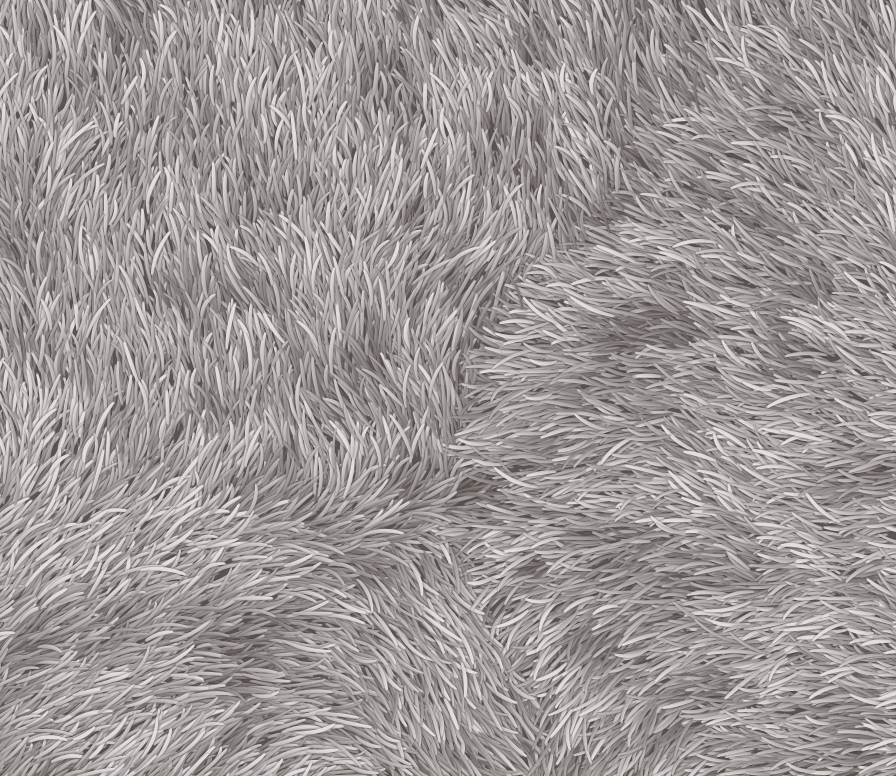
Write a WebGL 2 fragment shader that draws this texture.

```glsl
#version 300 es
precision highp float;
// Shaggy grey pile: many thin bent fibres, painted from deep to top layers.
// Each layer scatters one fibre per grid cell; a combed flow field with a
// parting sets the direction, and tuft noise sets clumps, gaps and tone.

uniform vec2 u_resolution;
out vec4 fragColor;

const int   LAYERS      = 22;
const float CELL        = 0.036;   // grid pitch, also the longest reach
const float HALF_MIN    = 0.017;   // half length of a fibre
const float HALF_MAX    = 0.034;
const float HALF_WIDTH  = 0.0021;
const float BEND        = 0.006;
const float STRAY       = 0.42;    // angle spread of single fibres
const float TUFT_SWING  = 0.75;    // angle spread of whole tufts
const float TUFT_FREQ   = 19.0;
const float ROW_PITCH   = 0.075;
const float SHADOW      = 0.30;
const vec3  ROOT_COLOR  = vec3(0.31, 0.28, 0.27);
const vec3  TIP_COLOR   = vec3(0.89, 0.875, 0.875);

// Integer hash giving three values in 0..1
vec3 hash3(ivec3 cell) {
    uvec3 v = uvec3(cell) * 1664525u + 1013904223u;
    v.x += v.y * v.z; v.y += v.z * v.x; v.z += v.x * v.y;
    v ^= v >> 16u;
    v.x += v.y * v.z; v.y += v.z * v.x; v.z += v.x * v.y;
    return vec3(v >> 8u) / 16777216.0;
}

// Two independent smooth noises in 0..1
vec2 noise2(vec2 p, int seed) {
    ivec2 i = ivec2(floor(p));
    vec2 f = fract(p);
    f = f * f * (3.0 - 2.0 * f);
    vec2 a = hash3(ivec3(i, seed)).xy;
    vec2 b = hash3(ivec3(i + ivec2(1, 0), seed)).xy;
    vec2 c = hash3(ivec3(i + ivec2(0, 1), seed)).xy;
    vec2 d = hash3(ivec3(i + ivec2(1, 1), seed)).xy;
    return mix(mix(a, b, f.x), mix(c, d, f.x), f.y);
}

// Signed distance in x from the parting between both combed areas
float parting(vec2 p) {
    float seam = 0.60 + 0.21 * smoothstep(0.53, 0.80, p.y)
               + 0.10 * (1.0 - smoothstep(0.0, 0.32, p.y));
    return p.x - seam;
}

// Direction, as an angle, from root to tip
float combAngle(vec2 p, float side) {
    if (side > 0.0) {
        float nearSeam = 60.0 - 130.0 * p.y;
        float fan = 15.0 - 72.0 * p.y;
        return radians(180.0 + mix(nearSeam, fan, smoothstep(0.74, 0.96, p.x)));
    }
    float upright = 97.0 + 14.0 * sin(p.x * 13.0 + p.y * 5.0);
    float swept = mix(24.0, -58.0, smoothstep(0.34, 0.56, p.x));
    float rise = smoothstep(0.27, 0.50, p.y + 0.12 * (p.x - 0.3));
    return radians(mix(swept, upright, rise));
}

void main() {
    vec2 p = gl_FragCoord.xy / u_resolution.y;
    float pixel = 1.0 / u_resolution.y;
    float tone = 0.08;

    for (int layer = 0; layer < LAYERS; layer++) {
        float depth = float(layer) / float(LAYERS - 1);
        vec2 shift = hash3(ivec3(layer, 71, 5)).xy;
        ivec2 home = ivec2(floor(p / CELL + shift));

        for (int k = 0; k < 9; k++) {
            ivec2 cell = home + ivec2(k % 3 - 1, k / 3 - 1);
            vec3 place = hash3(ivec3(cell, layer));
            vec2 center = (vec2(cell) + place.xy - shift) * CELL;
            vec2 d = p - center;
            float halfLen = mix(HALF_MIN, HALF_MAX, place.z);
            if (dot(d, d) > halfLen * halfLen) continue;

            // Combing, tufts and personal strays
            vec3 look = hash3(ivec3(cell, layer + 100));
            vec2 tuft = noise2(center * TUFT_FREQ, 300);
            vec2 broad = noise2(center * 6.0, 400);
            float side = parting(center) + 0.05 * (tuft.y - 0.5);
            float angle = combAngle(center, side)
                        + TUFT_SWING * (tuft.x - 0.5) + 0.6 * (broad.x - 0.5)
                        + STRAY * (look.x + look.y - 1.0) * (0.8 + 0.7 * depth);
            vec2 along = vec2(cos(angle), sin(angle));

            // Bent, tapered strand
            float u = dot(d, along) / halfLen;
            float v = dot(d, vec2(-along.y, along.x));
            v -= BEND * (look.y - 0.5) * 2.0 * (u * u - 0.3);
            float width = HALF_WIDTH * (0.75 + 0.5 * look.z) * (1.0 - 0.45 * u * u);
            float ends = 1.0 - smoothstep(0.86, 1.0, abs(u));
            float cover = clamp((width - abs(v)) / pixel + 0.5, 0.0, 1.0) * ends;
            float shade = 1.0 - smoothstep(width, width * 2.6, abs(v));

            // Tone: light tips, dark roots, gaps and parting
            float row = sin(6.2832 * (center.y / ROW_PITCH + 0.8 * broad.y));
            float gap = 1.0 - smoothstep(0.10, 0.36, tuft.y);
            float crease = exp(-pow(side / 0.022, 2.0));
            float light = 0.17 + 0.30 * depth + 0.13 * u + 0.46 * look.z
                        + 0.16 * (tuft.y - 0.5) + 0.16 * (broad.y - 0.5)
                        + 0.035 * row - 0.14 * gap - 0.17 * crease
                        + 0.07 * clamp(v / width, -1.0, 1.0) + 0.06;
            tone *= 1.0 - SHADOW * shade * ends;
            tone = mix(tone, clamp(light, 0.0, 1.0), cover);
        }
    }
    fragColor = vec4(mix(ROOT_COLOR, TIP_COLOR, tone), 1.0);
}
```
